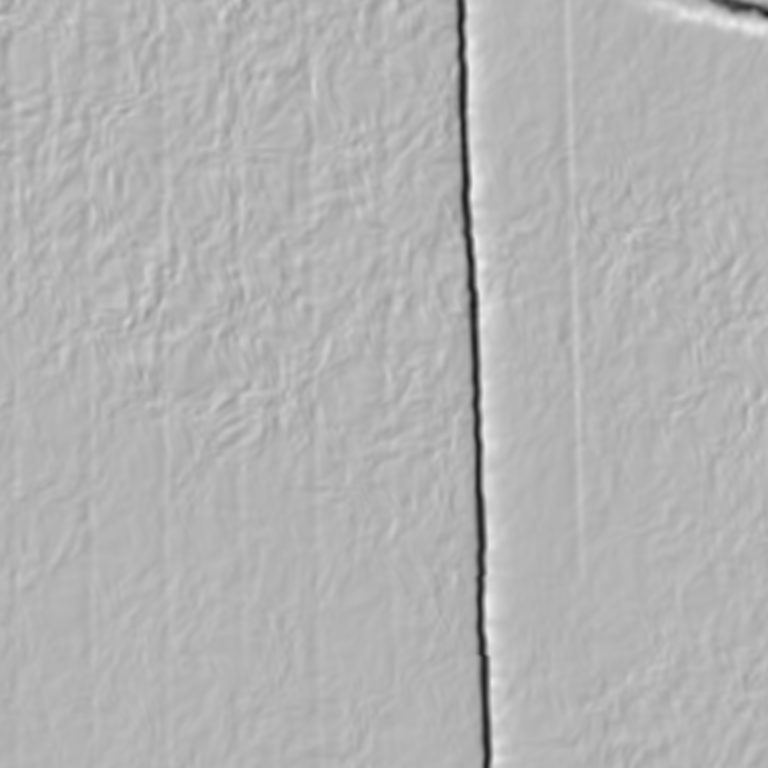
Write a Shadertoy shader that draws this texture map.

```glsl
// Grey embossed relief of rough plaster split by a near-vertical crack, with a chipped upper right corner.

float hash(vec2 p) {
    p = fract(p * vec2(0.1031, 0.1137));
    p += dot(p, p.yx + 33.33);
    return fract((p.x + p.y) * p.x * 17.0);
}

float noise(vec2 p) {
    vec2 i = floor(p), f = fract(p);
    f = f * f * (3.0 - 2.0 * f);
    return mix(mix(hash(i), hash(i + vec2(1, 0)), f.x),
               mix(hash(i + vec2(0, 1)), hash(i + vec2(1, 1)), f.x), f.y);
}

// Small lumps, gently warped into wandering wrinkles
float plasterHeight(vec2 p) {
    vec2 warp = vec2(noise(p * 18.0 + 40.0), noise(p * 18.0 + 90.0)) * 0.025;
    vec2 q = p + warp;
    return noise(q * vec2(70, 52)) + 0.5 * noise(q * vec2(125, 100) + 17.0)
         + 0.5 * noise(q * vec2(32, 24) + 61.0);
}

float band(float d, float width) {
    return exp(-d * d / (width * width));
}

// Strength of the plaster relief across the surface
float roughness(vec2 p, float depth) {
    float wander = 0.12 * (noise(p * 7.0) - 0.5);
    float diagonal = 0.40 + 0.62 * p.x + wander;
    float left = mix(0.45, 1.0, 1.0 - smoothstep(diagonal - 0.05, diagonal + 0.07, depth));
    float right = 0.5 + 0.4 * band(depth - 0.36, 0.16) + 0.3 * band(depth - 0.9, 0.07);
    right *= mix(0.7, 1.0, smoothstep(0.72, 0.78, p.x));
    return mix(left, right, smoothstep(0.58, 0.64, p.x)) * (0.65 + 0.7 * noise(p * 11.0 + 5.0));
}

// Faint evenly spaced ridges left of the crack and a single one to its right
float verticalRidges(vec2 p, float depth) {
    float x = p.x - 0.018 * depth * (0.3 + p.x) + 0.004 * (noise(vec2(p.x * 8.0, depth * 14.0)) - 0.5);
    float d = (fract((x - 0.021) / 0.0965 + 0.5) - 0.5) * 0.0965;
    float fade = (1.0 - smoothstep(0.50, 0.55, p.x)) * (1.0 - 0.45 * depth);
    float ridges = fade * (0.026 * band(d, 0.005) - 0.024 * band(d + 0.011, 0.007));
    float side = p.x - 0.739 - 0.026 * depth;
    float sideFade = 1.0 - smoothstep(0.6, 0.85, depth);
    return ridges + sideFade * (0.055 * band(side, 0.005) - 0.025 * band(side + 0.011, 0.007));
}

// Boundary between the dark and the bright lip of the crack
float crackX(float depth) {
    float steps = 0.003 * smoothstep(0.300, 0.315, depth) + 0.003 * smoothstep(0.370, 0.385, depth)
                - 0.003 * smoothstep(0.745, 0.755, depth) + 0.003 * smoothstep(0.850, 0.857, depth);
    return 0.604 + 0.029 * depth + steps + 0.003 * (noise(vec2(3.0, depth * 55.0)) - 0.5);
}

float crackShade(vec2 p, float depth) {
    float d = p.x - crackX(depth);
    float flutter = noise(vec2(p.x * 25.0, depth * 90.0));
    float darkWidth = 0.0042 + 0.0018 * noise(vec2(8.0, depth * 24.0));
    float dark = 0.50 * band(d + 0.005, darkWidth);
    float halo = 0.07 * exp(-max(-d, 0.0) / 0.015) * (1.0 - smoothstep(-0.003, 0.002, d));
    float lip = smoothstep(0.0, 0.006, d) * exp(-max(d - 0.005, 0.0) / 0.014);
    return lip * (0.12 + 0.13 * flutter) - dark - halo;
}

// Bright slanting rim with a dark wedge in the corner
float cornerShade(vec2 p, float depth) {
    float wobble = 0.008 * (noise(p * 65.0) - 0.5);
    float rim = depth - 0.235 * (p.x - 0.845) + wobble;
    float wedge = depth - 0.27 * (p.x - 0.935) + wobble;
    float grain = 0.6 + 0.6 * noise(p * vec2(110, 70));
    return 0.19 * grain * band(rim - 0.005, 0.011) * smoothstep(0.78, 0.90, p.x)
         - 0.55 * grain * band(wedge, 0.0085) * smoothstep(0.90, 0.955, p.x);
}

void mainImage(out vec4 fragColor, in vec2 fragCoord) {
    vec2 p = fragCoord / iResolution.xy;
    float depth = 1.0 - p.y;

    // Directional light turns the height difference into shading
    vec2 lightStep = vec2(0.0028, -0.0022);
    float relief = plasterHeight(p + lightStep) - plasterHeight(p - lightStep);

    float grey = 0.703 + 0.12 * relief * roughness(p, depth);
    grey += 0.012 * (noise(p * vec2(14, 5)) - 0.5);
    grey += verticalRidges(p, depth);
    grey += crackShade(p, depth);
    grey += cornerShade(p, depth);

    fragColor = vec4(vec3(clamp(grey, 0.12, 0.92)), 1.0);
}
```
